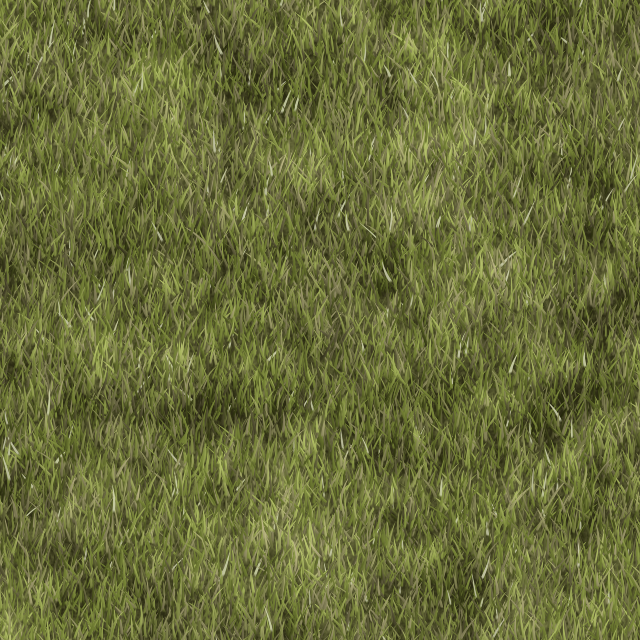
This texture is drawn by a WebGL 1 fragment shader. Its source:

```glsl
precision highp float;
// Sunlit meadow grass: many layers of thin, curved, tapering blades are painted
// over dark soil, one blade per grid cell, each layer turned by its own angle.
// Gradient noise varies light and dryness in broad patches.

uniform vec2 u_resolution;

const int LAYERS = 28;
const vec2 CELL = vec2(0.03, 0.05);

vec3 hash3(vec2 p) {
  vec3 q = fract(p.xyx * vec3(0.1031, 0.1030, 0.0973));
  q += dot(q, q.yzx + 33.33);
  return fract((q.xxy + q.yzz) * q.zyx);
}

float cornerSlope(vec2 corner, vec2 offset) {
  return dot(hash3(corner).xy * 2.0 - 1.0, offset);
}

float gradientNoise(vec2 p) {
  vec2 i = floor(p), f = fract(p);
  vec2 u = f * f * f * (f * (f * 6.0 - 15.0) + 10.0);
  vec2 e = vec2(1.0, 0.0);
  float low = mix(cornerSlope(i, f), cornerSlope(i + e.xy, f - e.xy), u.x);
  float high = mix(cornerSlope(i + e.yx, f - e.yx), cornerSlope(i + e.xx, f - e.xx), u.x);
  return mix(low, high, u.y);
}

// Shadow to sunlit tip; dryness moves from fresh green to straw.
vec3 grassColor(float tone, float dryness) {
  vec3 fresh = mix(vec3(0.14, 0.15, 0.04), vec3(0.44, 0.49, 0.20), smoothstep(-0.1, 0.55, tone));
  fresh = mix(fresh, vec3(0.72, 0.77, 0.42), smoothstep(0.45, 1.05, tone));
  vec3 straw = mix(vec3(0.18, 0.17, 0.09), vec3(0.74, 0.72, 0.52), clamp(tone, 0.0, 1.0));
  return mix(fresh, straw, dryness);
}

// Paints the blade rooted in one cell over the colour below it.
vec3 paintBlade(vec3 below, vec2 p, vec2 cell, float layer, float light, float dryPatch, float pixel) {
  vec2 id = cell + layer * vec2(37.0, 61.0);
  vec3 place = hash3(id);
  vec3 form = hash3(id + 211.7);
  vec3 look = hash3(id + 519.3);

  float len = mix(0.024, 0.05, place.z);
  vec2 d = p - (cell + place.xy) * CELL;
  float t = d.y / len;
  if (t < 0.0 || t > 1.0) return below;

  // Leaning parabola; the slope turns sideways offset into distance.
  float lean = (form.x - 0.5) * 0.6;
  float bend = (form.y - 0.5) * 0.56;
  float slope = lean + 2.0 * bend * t;
  float side = (d.x - len * t * (lean + bend * t)) / sqrt(1.0 + slope * slope);
  float halfWidth = mix(0.0011, 0.0023, form.z) * (1.0 - t * t);
  float cover = 1.0 - smoothstep(-0.6 * pixel, 0.6 * pixel, abs(side) - halfWidth);
  cover *= smoothstep(0.0, 0.15, t) * smoothstep(0.0, 0.0006, halfWidth);

  float tone = 0.05 + 0.55 * look.x + 0.26 * t + 0.1 * layer / float(LAYERS);
  tone += light + 0.07 * clamp(side / 0.002, -1.0, 1.0);
  float dryness = clamp(smoothstep(0.3, 1.0, look.y) + dryPatch, 0.0, 1.0);
  vec3 color = grassColor(tone, dryness);
  color = mix(color, vec3(0.82, 0.83, 0.70), 0.8 * step(0.987, look.z));
  return mix(below, color, cover);
}

void main() {
  vec2 p = gl_FragCoord.xy / u_resolution.y;
  float pixel = 1.0 / u_resolution.y;

  // Broad patches of light and dryness
  float light = 0.26 * gradientNoise(p * vec2(4.0, 5.0) + 3.7)
              + 0.26 * gradientNoise(p * vec2(9.0, 12.0) + 17.2)
              + 0.22 * gradientNoise(p * vec2(24.0, 20.0) + 41.9);
  float dryPatch = 0.5 * gradientNoise(p * 6.0 + 71.3);

  // Shaded soil and litter
  float litter = gradientNoise(p * vec2(150.0, 110.0)) + 0.5 * gradientNoise(p * 260.0 + 9.1);
  vec3 color = grassColor(0.2 + light + 0.3 * litter, 0.6);

  // Blades from the bottom layer up; each reaches at most one cell away.
  for (int i = 0; i < LAYERS; i++) {
    float layer = float(i);
    vec3 turn = hash3(vec2(layer, 7.0));
    float angle = (turn.x - 0.5) * 1.0;
    float c = cos(angle), s = sin(angle);
    vec2 q = mat2(c, s, -s, c) * p + turn.yz;
    vec2 home = floor(q / CELL);
    for (int y = -1; y <= 0; y++) {
      for (int x = -1; x <= 1; x++) {
        vec2 cell = home + vec2(float(x), float(y));
        color = paintBlade(color, q, cell, layer, light, dryPatch, pixel);
      }
    }
  }
  gl_FragColor = vec4(color, 1.0);
}
```
